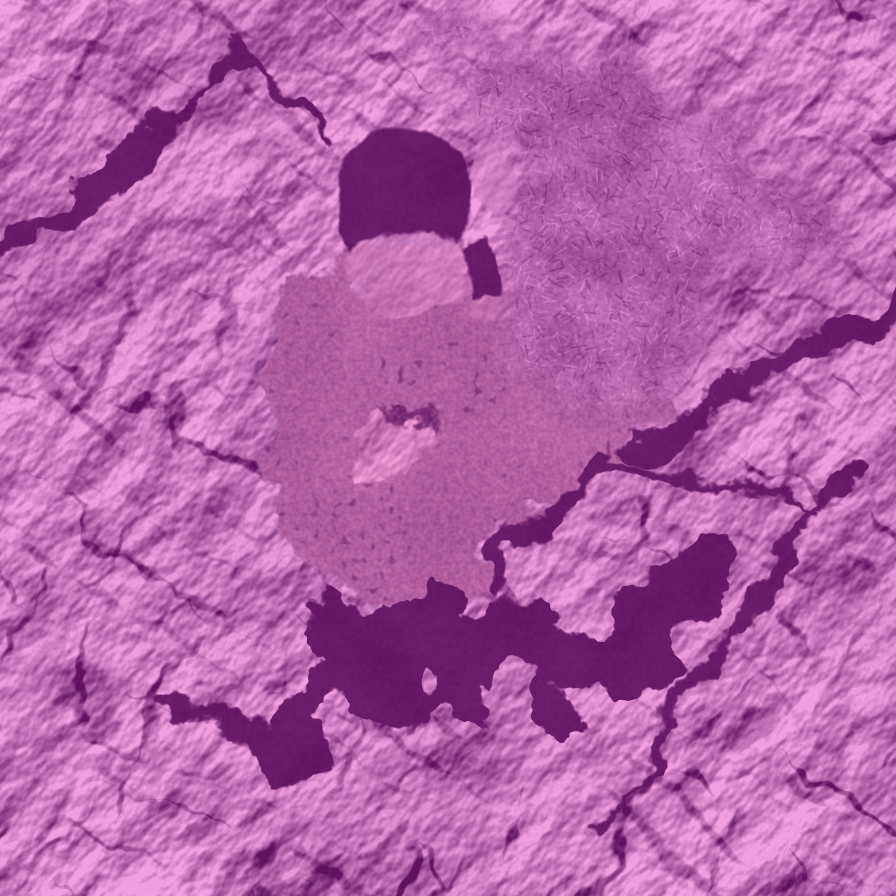
A Shadertoy shader for this texture:

```glsl
// Violet-tinted cliff seen from above: jointed rock, a sandy hollow, dry grass and hard shadows.

vec2 hash2(vec2 p) {
    vec3 q = fract(p.xyx * vec3(0.1031, 0.1030, 0.0973));
    q += dot(q, q.yzx + 33.33);
    return fract((q.xx + q.yz) * q.zy);
}

float gradDot(vec2 cell, vec2 offset) {
    float a = 6.2832 * hash2(cell).x;
    return dot(vec2(cos(a), sin(a)), offset);
}

float gnoise(vec2 p) {
    vec2 i = floor(p), f = fract(p), o = vec2(0, 1);
    vec2 u = f * f * f * (f * (f * 6.0 - 15.0) + 10.0);
    return 1.4 * mix(mix(gradDot(i, f), gradDot(i + o.yx, f - o.yx), u.x),
                     mix(gradDot(i + o, f - o), gradDot(i + 1.0, f - 1.0), u.x), u.y);
}

float fbm(vec2 p) {
    float sum = 0.0, amp = 0.5;
    for (int i = 0; i < 5; i++) {
        sum += amp * gnoise(p);
        p = mat2(1.6, 1.2, -1.2, 1.6) * p + 7.3;
        amp *= 0.55;
    }
    return sum;
}

vec2 turn(vec2 p, float a) {
    return vec2(cos(a) * p.x + sin(a) * p.y, cos(a) * p.y - sin(a) * p.x);
}

float segment(vec2 p, vec2 a, vec2 b) {
    vec2 d = b - a;
    return length(p - a - d * clamp(dot(p - a, d) / dot(d, d), 0.0, 1.0));
}

float ellipse(vec2 p, vec2 center, vec2 radii) {
    return (length((p - center) / radii) - 1.0) * min(radii.x, radii.y);
}

float inside(float d, float blur) { return 1.0 - smoothstep(-blur, blur, d); }

// Joint family: x runs along it, y counts the slabs across it
vec2 slabs(vec2 p, float angle, float count) {
    vec2 q = turn(p, angle);
    q.y = q.y * count + 0.6 * gnoise(p * 3.0 + count) + 0.2 * gnoise(p * 15.0 + count) + 0.09 * gnoise(p * 47.0);
    return q;
}

// Broken dark cracks between slabs, thick and thin
float cracks(vec2 p, float angle, float count) {
    vec2 q = slabs(p, angle, count);
    float row = floor(q.y) * 7.37 + count;
    float open = smoothstep(-0.1, 0.6, gnoise(vec2(q.x * 6.0, row)) + 0.5 * gnoise(vec2(q.x * 23.0, row)));
    float width = count * 0.009 * open + 0.001;
    return open * (1.0 - smoothstep(0.25 * width, width, abs(fract(q.y) - 0.5)));
}

// Tilted ledges with a sharp drop
float ledge(vec2 p, float angle, float count) {
    vec2 q = slabs(p, angle, count);
    float s = fract(q.y);
    return (s - smoothstep(0.9, 1.0, s)) * max(0.0, 0.35 + gnoise(q * vec2(7.0, 0.4)));
}

float rockHeight(vec2 p) {
    return 0.55 * fbm(turn(p, 0.9) * vec2(6.0, 10.0)) + 0.10 * ledge(p, -0.5, 8.0) + 0.09 * ledge(p, 0.95, 10.0);
}

// Dry blades on a grid; positive is pale, negative is dark
float grassBlades(vec2 p) {
    vec2 g = p * 60.0, cell = floor(g);
    float tone = 0.0;
    for (int k = 0; k < 45; k++) {
        vec2 c = cell + vec2(k % 3 - 1, (k / 3) % 3 - 1);
        vec2 r = hash2(c + float(k / 9) * 57.0), s = hash2(c + 19.0 + float(k / 9) * 31.0);
        float a = 4.0 * gnoise(c * 0.3) + 2.5 * s.x;
        float d = segment(g, c + r, c + r + vec2(cos(a), sin(a)) * (0.2 + 0.7 * s.y));
        tone = mix(tone, fract(r.y * 7.0) * 0.8 - 0.42, inside(d - 0.04, 0.08));
    }
    return tone;
}

// Ledge shadows as ragged strokes of uneven width
float ledgeShadow(vec2 p) {
    const vec4 strokes[11] = vec4[11](
        vec4(.41, .28, .70, .27), vec4(.31, .14, .38, .25), vec4(.72, .28, .79, .38), vec4(.68, .09, .94, .47),
        vec4(.54, .35, .68, .49), vec4(.72, .505, 1.02, .67), vec4(.12, .80, .27, .945), vec4(-.02, .71, .12, .80),
        vec4(.27, .96, .37, .85), vec4(.19, .21, .31, .17), vec4(.69, .485, .92, .43));
    const float widths[11] = float[11](.055, .025, .032, .010, .010, .015, .014, .014, .006, .011, .006);
    float d = 1.0, uneven = 1.0 + 0.9 * gnoise(p * 13.0) + 0.5 * gnoise(p * 31.0);
    for (int i = 0; i < 11; i++) d = min(d, segment(p, strokes[i].xy, strokes[i].zw) - widths[i] * uneven);
    return d;
}

void mainImage(out vec4 fragColor, in vec2 fragCoord) {
    vec2 p = fragCoord / iResolution.xy;
    vec2 rough = vec2(fbm(p * 11.0), fbm(p * 11.0 + 40.0));
    vec2 w = p + 0.045 * rough, v = p + 0.08 * rough;
    float grain = gnoise(p * 230.0) + 0.7 * gnoise(p * 120.0);

    // Rock lit from below, with joints and shaded pockets
    float slope = rockHeight(p) - rockHeight(p + vec2(0.001, -0.003));
    float pockets = fbm(turn(p, 0.75) * vec2(7.0, 15.0) + 3.0);
    float tone = 0.80 + 0.17 * gnoise(p * 3.5) + clamp(9.0 * slope, -0.45, 0.24) + 0.06 * grain;
    tone -= 0.38 * smoothstep(0.16, 0.42, pockets) * (1.15 - 0.6 * p.y);
    tone -= 0.55 * max(cracks(p, -0.5, 8.0), cracks(p, 0.98, 10.0) * (1.2 - 0.7 * p.y));
    tone -= 0.35 * max(cracks(p, -0.65, 19.0), cracks(p, 0.85, 23.0) * (1.0 - p.y));

    // Sandy hollow with speckles and a pale outcrop
    float hollow = min(ellipse(v, vec2(.45, .53), vec2(.16, .20)), ellipse(v, vec2(.58, .56), vec2(.15, .13)));
    float sand = inside(hollow, 0.004);
    float speckle = smoothstep(0.3, 0.7, gnoise(p * 95.0)) * smoothstep(-0.2, 0.3, rough.x);
    tone = mix(tone, 0.61 + 0.12 * rough.y + 0.10 * grain - 0.25 * speckle, sand);
    tone = mix(tone, 0.80 + 7.0 * slope, inside(ellipse(v, vec2(.43, .51), vec2(.035, .022)), 0.004));
    tone -= 0.4 * inside(ellipse(v, vec2(.445, .535), vec2(.03, .007)), 0.003);

    // Grass patch
    float verge = min(ellipse(w, vec2(.68, .70), vec2(.12, .16)),
                      ellipse(turn(w - vec2(.72, .83), -0.5), vec2(0), vec2(.23, .075)));
    float grass = inside(verge + 0.05 * rough.y, 0.03);
    tone = mix(tone, 0.59 + 0.4 * rough.x + 0.75 * grassBlades(p) + 0.1 * grain, grass);

    // Shadows, then the boulder and its small neighbours
    float shade = min(ledgeShadow(w), segment(p + 0.015 * rough, vec2(.447, .76), vec2(.45, .79)) - 0.071);
    shade = min(shade, ellipse(w, vec2(.54, .705), vec2(.022, .035)));
    tone = mix(tone, 0.06 + 0.06 * rough.x + 0.02 * grain, 0.97 * inside(shade, 0.0025));
    vec2 b = p + 0.025 * rough;
    float boulder = min(ellipse(b, vec2(.455, .695), vec2(.068, .046)), ellipse(b, vec2(.545, .657), vec2(.028, .018)));
    boulder = min(boulder, ellipse(b, vec2(.548, .80), vec2(.028, .04)));
    tone = mix(tone, 0.80 + 4.0 * slope + 0.05 * grain, inside(boulder, 0.0025));

    // Violet ramp, warmer on sand
    vec3 color = mix(vec3(.36, .06, .36), vec3(.90, .58, .84), clamp(tone, 0.02, 1.08));
    color += vec3(.01, -.01, -.025) * sand * (1.0 - grass) * smoothstep(0.1, 0.5, tone);
    fragColor = vec4(color, 1.0);
}
```
